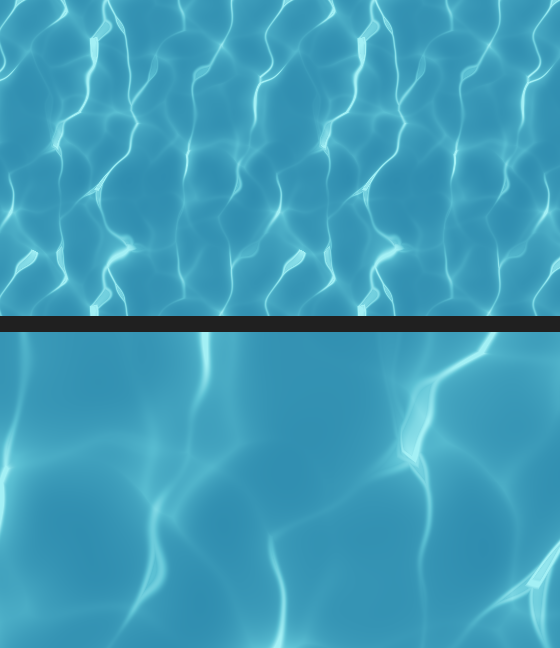
Top, the full canvas; bottom, a detail of the centre.
Give the GLSL for this texture, as a WebGL 2 fragment shader.

```glsl
#version 300 es
precision highp float;
// Sunlit pool water: a tiling web of caustic light over blue haze.
// Two skewed cellular networks are bent by gradient noise; steep strands
// get sharp bright cores that swell into lenses, the others stay soft.

uniform vec2 u_resolution;
out vec4 fragColor;

const float TILE_SIZE = 0.847;   // tile edge in canvas heights
const float TAU = 6.2832;

vec2 hash2(vec2 p) {
    vec3 h = fract(p.xyx * vec3(0.1031, 0.1030, 0.0973));
    h += dot(h, h.yzx + 33.33);
    return fract((h.xx + h.yz) * h.zy);
}

// Slope of one noise lattice corner, dotted with the offset to it
float corner(vec2 cell, vec2 offset, float period, float seed) {
    float angle = TAU * hash2(mod(cell, period) + seed).x;
    return dot(vec2(cos(angle), sin(angle)), offset);
}

// Gradient noise repeating once per unit tile
float tileNoise(vec2 t, float period, float seed) {
    vec2 p = t * period, cell = floor(p), f = p - cell;
    vec2 u = f * f * f * (f * (f * 6.0 - 15.0) + 10.0);
    vec2 r = vec2(1.0, 0.0);
    float low = mix(corner(cell, f, period, seed),
                    corner(cell + r.xy, f - r.xy, period, seed), u.x);
    float high = mix(corner(cell + r.yx, f - r.yx, period, seed),
                     corner(cell + r.xx, f - r.xx, period, seed), u.x);
    return mix(low, high, u.y);
}

vec2 warp(vec2 t, float period, float seed) {
    return vec2(tileNoise(t, period, seed), tileNoise(t, period, seed + 31.0));
}

// Fold a skewed lattice cell back into the tile
vec2 wrapCell(vec2 cell, mat2 lattice) {
    float k = floor(cell.y / lattice[1].y);
    cell -= k * lattice[1];
    return vec2(mod(cell.x, lattice[0].x), cell.y);
}

float bell(float x, float width) {
    return exp(-x * x / (width * width));
}

// x: sharp strands, y: soft glow around every cell border
vec2 network(vec2 t, mat2 lattice, float seed, float swell, float lineWidth, float glowWidth) {
    vec2 q = lattice * t, base = floor(q);
    vec2 site[9];
    float tag[9], dist2[9];
    float nearest = 1e3;
    for (int i = 0; i < 9; i++) {
        vec2 cell = base + vec2(i % 3 - 1, i / 3 - 1);
        vec2 key = wrapCell(cell, lattice) + seed;
        site[i] = cell + 0.5 + 0.8 * (hash2(key) - 0.5) - q;
        tag[i] = hash2(key + 57.0).x;
        dist2[i] = dot(site[i], site[i]);
        nearest = min(nearest, dist2[i]);
    }
    // Every pair of sites shares a border that fades away from both
    float strand = 0.0, glow = 0.0;
    for (int i = 0; i < 8; i++) {
        for (int j = i + 1; j < 9; j++) {
            vec2 normal = (site[j] - site[i]) * lattice;
            float len = max(length(normal), 0.5);
            float edge = 0.5 * (dist2[i] + dist2[j] - 2.0 * nearest) / len;
            if (edge > 0.14) continue;
            float chance = fract(tag[i] + tag[j]);
            float steep = abs(dot(normal / len, vec2(0.95, -0.31)));
            float power = smoothstep(0.58, 0.93, steep) * mix(0.5, 1.0, chance);
            float rim = bell(edge - swell, lineWidth);
            float fill = 0.68 * smoothstep(lineWidth, -lineWidth, edge - swell);
            strand = max(strand, power * max(rim, fill));
            float soft = 0.6 * bell(edge, glowWidth) + 0.65 * bell(edge, 0.3 * glowWidth);
            glow += soft * (0.2 + 0.65 * chance * chance + 0.35 * power);
        }
    }
    return vec2(strand, glow / (1.0 + 0.3 * glow));
}

// Deep blue through turquoise to pale cyan
vec3 waterColor(float light) {
    vec3 deep = vec3(0.182, 0.550, 0.685);
    vec3 turquoise = vec3(0.360, 0.755, 0.830);
    vec3 pale = vec3(0.640, 0.940, 0.960);
    vec3 color = mix(deep, turquoise, clamp(light * 2.0, 0.0, 1.0));
    return mix(color, pale, clamp(light * 2.0 - 1.0, 0.0, 1.0));
}

void main() {
    vec2 t = gl_FragCoord.xy / (u_resolution.y * TILE_SIZE);
    float lineWidth = max(0.0047, 0.9 / (u_resolution.y * TILE_SIZE));

    // Bend the webs
    vec2 bent = t + 0.09 * warp(t, 4.0, 3.0) + 0.034 * warp(t, 9.0, 11.0);
    vec2 drift = t + 0.09 * warp(t, 5.0, 71.0) + 0.025 * warp(t, 10.0, 77.0);

    // Lens swellings and fading along the strands
    float swell = 0.013 * smoothstep(0.12, 0.5, tileNoise(t, 7.0, 19.0));
    float fade = smoothstep(-0.26, 0.16, tileNoise(t, 4.0, 43.0));
    float faint = smoothstep(-0.35, 0.35, tileNoise(t, 5.0, 83.0));

    vec2 upper = network(bent, mat2(5.0, 0.0, -1.0, 3.0), 7.0, swell, lineWidth, 0.043);
    vec2 under = network(drift, mat2(5.0, 0.0, 1.0, 5.0), 91.0, 0.0, 0.012, 0.034);

    // Add haze, soft folds and bright strands
    float haze = tileNoise(t, 3.0, 23.0) + 0.5 * tileNoise(t, 8.0, 29.0);
    float light = 0.035 + 0.06 * haze;
    light += 0.25 * upper.y * mix(0.45, 1.0, fade);
    light += 0.24 * under.y * mix(0.15, 1.0, faint);
    light += 0.80 * upper.x * mix(0.1, 1.0, fade);
    fragColor = vec4(waterColor(light), 1.0);
}
```
